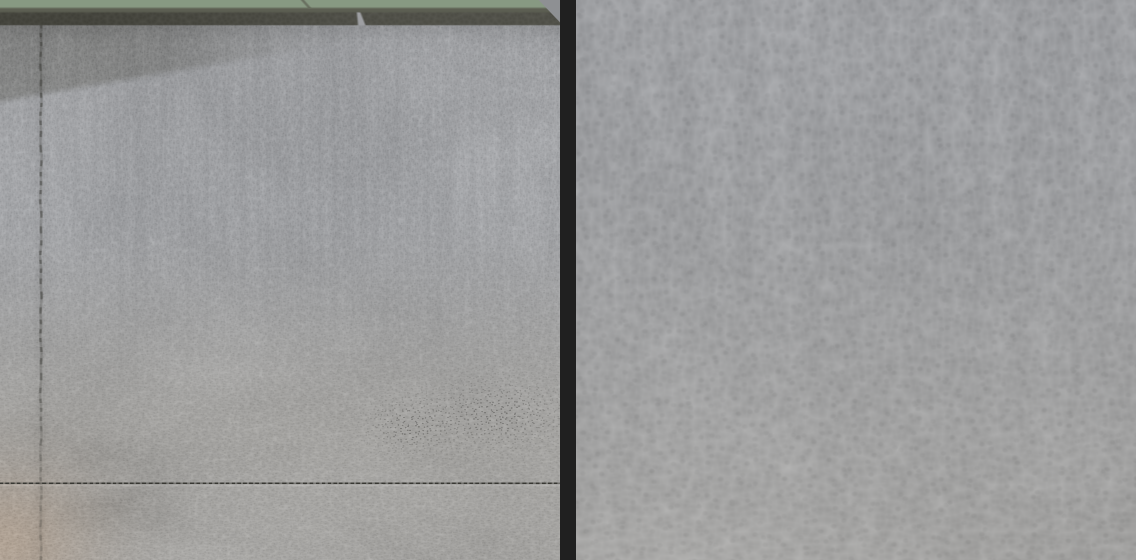
Left: the whole. Right: its middle third, enlarged.
Write a WebGL 1 fragment shader that draws this texture.

```glsl
precision highp float;
// Weathered concrete wall with dashed joints, a slanting shadow and a dark green ledge on top.
uniform vec2 u_resolution;

#define WALL_UPPER vec3(0.618, 0.624, 0.636)
#define WALL_LOWER vec3(0.652, 0.648, 0.638)
#define WARM_TINT vec3(0.050, 0.000, -0.045)
#define LEDGE_GREEN vec3(0.53, 0.60, 0.51)
#define LEDGE_MID vec3(0.36, 0.37, 0.32)
#define LEDGE_DARK vec3(0.27, 0.27, 0.24)
#define JOINT_DARK vec3(0.22, 0.22, 0.20)
#define GRAIN_AMOUNT 0.075
#define STAIN_AMOUNT 0.018
#define JOINT_X 0.073
#define JOINT_Y 0.137
#define LEDGE_BOTTOM 0.955

vec2 hash2(vec2 p) {
  vec3 q = fract(p.xyx * vec3(0.1031, 0.1030, 0.0973));
  q += dot(q, q.yzx + 33.33);
  return fract((q.xx + q.yz) * q.zy);
}

// Distance to the nearest scattered point, one point per cell
float cellular(vec2 p) {
  vec2 cell = floor(p), local = fract(p);
  float nearest = 4.0;
  for (int j = -1; j <= 1; j++) {
    for (int i = -1; i <= 1; i++) {
      vec2 offset = vec2(float(i), float(j));
      vec2 d = offset + hash2(cell + offset) - local;
      nearest = min(nearest, dot(d, d));
    }
  }
  return sqrt(nearest);
}

// Warped, rotated layers of sines for soft blotches
float blotches(vec2 p) {
  float sum = 0.0, weight = 0.5;
  for (int i = 0; i < 6; i++) {
    p = mat2(0.8, 0.6, -0.6, 0.8) * p * 1.6 + 1.7;
    p += 0.6 * sin(p.yx * 0.7 + sum);
    sum += weight * sin(p.x) * sin(p.y + 1.3 * sin(p.x * 0.6));
    weight *= 0.8;
  }
  return sum;
}

float blob(vec2 p, vec2 centre, vec2 size) {
  vec2 d = (p - centre) / size;
  return exp(-dot(d, d));
}

// Soft stroke around zero, never thinner than the pixel allows
float stroke(float d, float halfWidth, float soft) {
  return 1.0 - smoothstep(halfWidth - soft, halfWidth + soft, abs(d));
}

vec3 wall(vec2 p, float px) {
  float upper = smoothstep(0.2, 0.65, p.y);
  vec3 colour = mix(WALL_LOWER, WALL_UPPER, upper);
  colour += WARM_TINT * blob(p, vec2(0.0, 0.02), vec2(0.16, 0.14));
  colour += 0.022 * blob(p, vec2(0.0, 0.70), vec2(0.25, 0.2));
  colour += 0.022 * blob(p, vec2(0.95, 0.72), vec2(0.22, 0.3));

  // Stains and vertical run-off streaks
  colour += STAIN_AMOUNT * blotches(p * 5.0);
  float streak = cellular(vec2(p.x * 65.0, p.y * 3.0 + 7.0)) - 0.5;
  colour -= 0.035 * streak * upper;
  float damp = blob(p, vec2(0.2, 0.185), vec2(0.13, 0.04))
             + blob(p, vec2(0.2, 0.09), vec2(0.13, 0.04));
  colour -= damp * (0.035 - 0.025 * blotches(p * 14.0));

  // Fine grain: upright above, lying flat below
  float upright = cellular(p * vec2(230.0, 125.0));
  float flatGrain = cellular(p * vec2(120.0, 240.0) + 40.0);
  float grain = mix(flatGrain, upright, 0.25 + 0.5 * upper) - 0.5;
  grain += 0.45 * (cellular(p * 85.0 + 9.0) - 0.5);
  colour += GRAIN_AMOUNT * grain;

  // Pores, clustered at the lower right
  float pore = 1.0 - smoothstep(0.08, 0.30, cellular(p * vec2(125.0, 150.0) + 70.0));
  float cluster = blob(p, vec2(0.89, 0.26), vec2(0.10, 0.05))
                + blob(p, vec2(0.73, 0.24), vec2(0.06, 0.04));
  colour -= pore * (0.025 + 0.13 * cluster);

  // Slanting shadow that fades to the right
  float edge = p.y - 0.818 - 0.172 * p.x;
  float shade = smoothstep(-0.008, 0.010, edge) * (1.0 - smoothstep(0.15, 0.68, p.x));
  colour -= shade * vec3(0.105, 0.108, 0.122);
  colour *= 1.0 - 0.07 * smoothstep(0.92, LEDGE_BOTTOM, p.y);

  // Upright joint: soft and broken
  float wobble = 0.0012 * sin(p.y * 90.0) * sin(p.y * 37.0);
  float broken = 0.4 + 0.6 * smoothstep(-0.3, 0.5, sin(p.y * 310.0 + 2.0 * sin(p.y * 47.0)));
  float upJoint = stroke(p.x - JOINT_X - wobble, 0.0022, max(0.0016, px));
  colour = mix(colour, JOINT_DARK, upJoint * broken * mix(0.28, 0.55, smoothstep(0.1, 0.4, p.y)));
  colour -= 0.025 * blob(p, vec2(JOINT_X, p.y), vec2(0.012, 1.0));

  // Level joint: thin dark dashes over a pale lip
  float dashes = smoothstep(-0.7, 0.1, sin(p.x * 560.0 + 2.0 * sin(p.x * 31.0)));
  colour += 0.05 * stroke(p.y - JOINT_Y + 0.004, 0.0015, max(0.001, px));
  float levelJoint = stroke(p.y - JOINT_Y, 0.0014, max(0.0007, 0.6 * px));
  return mix(colour, JOINT_DARK, levelJoint * mix(0.45, 1.0, dashes));
}

vec3 ledge(vec2 p, float px) {
  vec3 dark = LEDGE_DARK + 0.05 * smoothstep(0.1, 0.8, p.x) + 0.04 * (cellular(p * 130.0) - 0.5);
  vec3 colour = mix(dark, LEDGE_MID, smoothstep(0.977 - px, 0.979 + px, p.y));
  colour = mix(colour, LEDGE_GREEN, smoothstep(0.985 - px, 0.987 + px, p.y));
  float seam = stroke(p.x - 0.549 + 0.9 * (p.y - 0.99), 0.003, 0.001 + px);
  colour = mix(colour, LEDGE_MID, 0.7 * seam * step(0.986, p.y));
  float notch = stroke(p.x - 0.643 + 0.25 * (p.y - 0.967), 0.003 + 0.15 * (0.979 - p.y), 0.001 + px);
  return mix(colour, WALL_UPPER, notch * (1.0 - smoothstep(0.976, 0.980, p.y)));
}

void main() {
  vec2 p = gl_FragCoord.xy / u_resolution;
  float px = 1.0 / u_resolution.y;
  vec3 colour = wall(p, px);
  colour = mix(colour, ledge(p, px), smoothstep(LEDGE_BOTTOM - px, LEDGE_BOTTOM + px, p.y));
  float corner = smoothstep(-px, px, p.x + p.y * 0.95 - 1.912);
  gl_FragColor = vec4(mix(colour, WALL_UPPER - 0.06, corner), 1.0);
}
```
